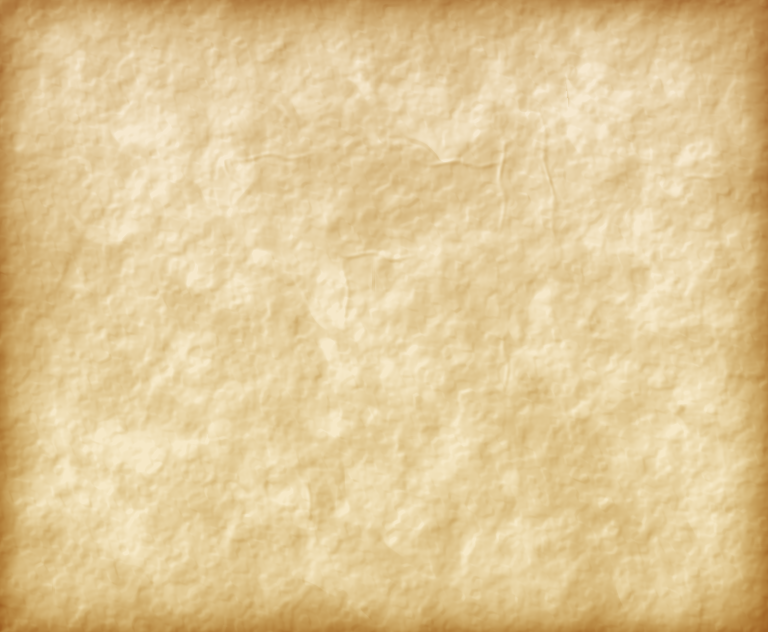
This texture is drawn by a Shadertoy shader. Its source:

```glsl
// Aged parchment: a warm sheet with pale and tan patches, raised creases and burnt edges.
// Smoothed cellular noise gives both the stains and a height field, which is lit
// from the upper left; one tone value is then turned into a cream-to-brown colour.

#define BASE_TONE 0.815
#define RELIEF 0.23
#define LIGHT_STEP 0.0028
#define CREASE_WIDTH 0.0038
#define CREASE_HEIGHT 0.26
#define MOTTLE 1.0
#define BURN_DEPTH 0.45
#define BURN_WIDTH 0.020
#define HAZE_WIDTH 0.075

const int PATCHES = 12;
const int CREASES = 11;

// Centre (xy), radius and tone shift of broad patches
const vec4 patches[PATCHES] = vec4[PATCHES](
    vec4(0.13, 0.88, 0.14, 0.040), vec4(0.72, 0.89, 0.15, 0.036),
    vec4(0.90, 0.30, 0.10, 0.042), vec4(0.84, 0.68, 0.14, 0.024),
    vec4(0.45, 0.44, 0.08, 0.028), vec4(0.10, 0.20, 0.13, 0.026),
    vec4(0.21, 0.66, 0.08, 0.022), vec4(0.27, 0.18, 0.08, -0.030),
    vec4(0.69, 0.36, 0.10, -0.030), vec4(0.53, 0.14, 0.20, -0.024),
    vec4(0.02, 0.52, 0.09, -0.045), vec4(0.31, 0.73, 0.06, -0.018));

// Start (xy) and end (zw) of creases
const vec4 creases[CREASES] = vec4[CREASES](
    vec4(0.654, 0.818, 0.654, 0.639), vec4(0.703, 0.826, 0.724, 0.628),
    vec4(0.449, 0.597, 0.451, 0.478), vec4(0.430, 0.600, 0.536, 0.592),
    vec4(0.280, 0.755, 0.323, 0.696), vec4(0.326, 0.691, 0.371, 0.644),
    vec4(0.306, 0.750, 0.406, 0.755), vec4(0.885, 0.712, 0.944, 0.728),
    vec4(0.534, 0.744, 0.651, 0.739), vec4(0.658, 0.470, 0.658, 0.383),
    vec4(0.391, 0.256, 0.406, 0.185));

vec3 hash3(vec2 cell) {
    vec3 q = fract(vec3(cell.xyx) * vec3(0.1031, 0.1030, 0.0973));
    q += dot(q, q.yxz + 33.33);
    return fract((q.xxy + q.yzz) * q.zyx);
}

// Cellular noise whose cell values blend smoothly, range 0..1
float cellNoise(vec2 p) {
    vec2 base = floor(p), f = fract(p);
    float sum = 0.0, weights = 0.0001;
    for (int y = -1; y <= 1; y++)
    for (int x = -1; x <= 1; x++) {
        vec2 o = vec2(x, y);
        vec3 h = hash3(base + o + 57.0);
        vec2 d = o + h.xy - f;
        float w = exp(-5.0 * dot(d, d));
        sum += w * h.z;
        weights += w;
    }
    return sum / weights;
}

// Wavering ridges that fade towards their ends
float creaseField(vec2 p, float aspect) {
    p += 0.004 * vec2(sin(p.y * 71.0 + 2.0 * sin(p.x * 43.0)),
                      sin(p.x * 83.0 + 2.0 * sin(p.y * 37.0)));
    float ridge = 0.0;
    for (int i = 0; i < CREASES; i++) {
        vec2 a = creases[i].xy * vec2(aspect, 1.0);
        vec2 ab = creases[i].zw * vec2(aspect, 1.0) - a;
        float t = clamp(dot(p - a, ab) / dot(ab, ab), 0.0, 1.0);
        float d = length(p - a - ab * t) / CREASE_WIDTH;
        ridge = max(ridge, exp(-d * d) * (0.35 + 2.6 * t * (1.0 - t)));
    }
    return ridge;
}

float paperHeight(vec2 p, float aspect) {
    float h = 0.8 * cellNoise(p * 22.0);
    h += 0.5 * cellNoise(p * 47.0 + 9.0);
    h += 0.3 * cellNoise(p * 104.0 + 31.0);
    return h + CREASE_HEIGHT * creaseField(p, aspect);
}

// Darkening that rises from one side
float burn(float d, float strength) {
    return strength * (0.8 * exp(-d / BURN_WIDTH) + 0.25 * exp(-d / HAZE_WIDTH));
}

void mainImage(out vec4 fragColor, in vec2 fragCoord) {
    vec2 uv = fragCoord / iResolution.xy;
    float aspect = iResolution.x / iResolution.y;
    vec2 p = uv * vec2(aspect, 1.0);

    // Broad patches
    float tone = BASE_TONE;
    for (int i = 0; i < PATCHES; i++) {
        vec2 d = (uv - patches[i].xy) * vec2(aspect, 1.0) / patches[i].z;
        tone += patches[i].w * exp(-dot(d, d));
    }

    // Stains, pale flakes and faint upright fibres
    float cloud = cellNoise(p * 5.0 + 3.0);
    float blotch = cellNoise(p * 14.0 + 0.8 * cloud);
    float fleck = cellNoise(p * 36.0 + 2.0 * blotch);
    tone += MOTTLE * (0.06 * (cloud - 0.5) + 0.06 * (blotch - 0.5) + 0.07 * (fleck - 0.5));
    tone += 0.022 * smoothstep(0.52, 0.68, 0.6 * blotch + 0.4 * fleck);
    tone += 0.025 * (cellNoise(p * vec2(75.0, 9.0)) - 0.5);

    // Lit relief
    vec2 toLight = LIGHT_STEP * vec2(-0.75, 0.75);
    float slope = paperHeight(p - toLight, aspect) - paperHeight(p + toLight, aspect);
    tone += RELIEF * slope;

    // Burnt, uneven edges
    float ragged = 0.55 + 0.5 * cloud + 0.45 * fleck;
    float edge = burn(p.x, 1.0) + burn(aspect - p.x, 1.05)
               + burn(1.0 - p.y, 1.0) + burn(p.y, 0.9);
    tone -= BURN_DEPTH * (1.0 - exp(-edge * ragged));

    // Cream-to-brown colour; the upper part is a little paler
    float d = clamp(tone, 0.25, 0.91) - 0.53;
    vec3 colour = vec3(0.72 + 0.64 * d, 0.53 + d, 0.27 + d * (0.95 + 1.1 * d));
    colour.b += 0.035 * (smoothstep(0.2, 1.0, uv.y) - 0.4);
    fragColor = vec4(clamp(colour, 0.0, 1.0), 1.0);
}
```
